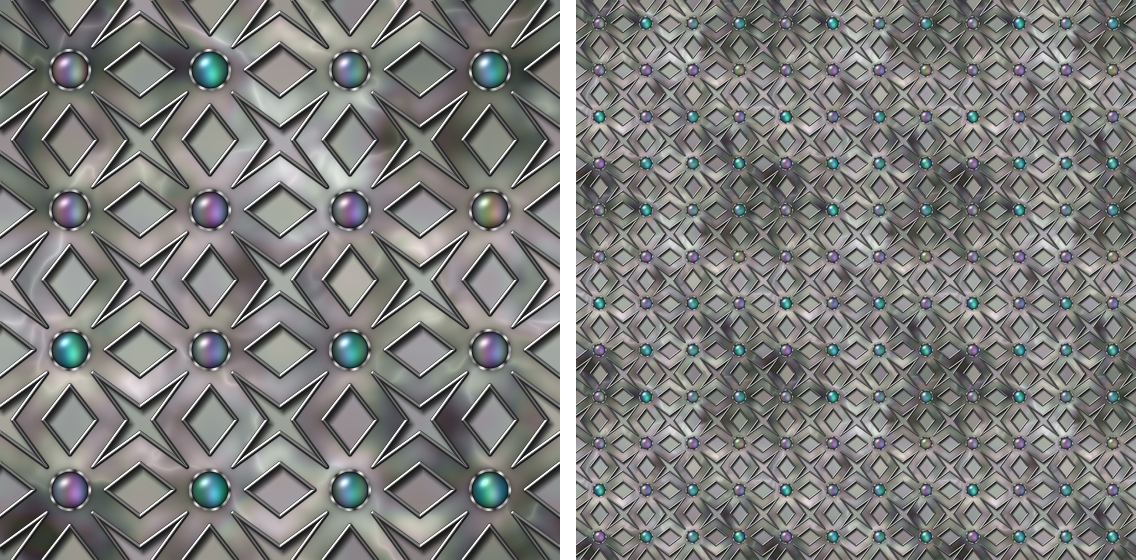
Left, the tile; right, the same tile 3 across and 3 down.
Give the GLSL for this pattern, as a WebGL 1 fragment shader.

```glsl
precision highp float;
// Pearly metal sheet with a 4 by 4 lattice of recessed stars and diamonds,
// each edged by a lit tube, and iridescent beads set in chrome rings.
// Shapes are segment distances; the pearl is warped noise that wraps.
uniform vec2 u_resolution;

const float REPEATS = 4.0;
const float TAU = 6.2831853;
const vec2 LIGHT = vec2(-0.6, 0.8);
const float TUBE = 0.017;
const float BEAD = 0.132;
const float RING = 0.150;

float hash(vec2 p) {
  return fract(sin(dot(p, vec2(127.1, 311.7))) * 4375.85);
}

// Value noise repeating every "period" units
float noise(vec2 p, float period, float seed) {
  vec2 i = floor(p), f = fract(p);
  f = f * f * (3.0 - 2.0 * f);
  vec2 a = mod(i, period) + seed;
  vec2 b = mod(i + 1.0, period) + seed;
  return mix(mix(hash(a), hash(vec2(b.x, a.y)), f.x),
             mix(hash(vec2(a.x, b.y)), hash(b), f.x), f.y);
}

float fbm(vec2 uv, float period, float seed) {
  float sum = 0.0, weight = 0.53;
  for (int i = 0; i < 4; i++) {
    sum += weight * noise(uv * period, period, seed);
    period *= 2.0;
    weight *= 0.5;
  }
  return sum;
}

// Signed distance to edge a-b, negative on its left side
float edgeDistance(vec2 p, vec2 a, vec2 b) {
  vec2 e = b - a, v = p - a;
  float side = e.x * v.y - e.y * v.x;
  float d = length(v - e * clamp(dot(v, e) / dot(e, e), 0.0, 1.0));
  return side > 0.0 ? -d : d;
}

float diamond(vec2 p, vec2 halfSize) {
  return edgeDistance(abs(p), vec2(halfSize.x, 0.0), vec2(0.0, halfSize.y));
}

float star(vec2 p, float notch, float tip) {
  p = abs(p);
  p = vec2(max(p.x, p.y), min(p.x, p.y));
  return edgeDistance(p, vec2(notch, 0.0), vec2(tip));
}

// All recessed panels of the lattice, star at whole coordinates
float panels(vec2 q) {
  vec2 p = abs(fract(q + 0.5) - 0.5);
  float wide = diamond(p - vec2(0.0, 0.5), vec2(0.245, 0.19));
  float tall = diamond(p - vec2(0.5, 0.0), vec2(0.19, 0.245));
  return min(star(p, 0.092, 0.335), min(wide, tall));
}

vec3 iridescence(float phase) {
  return cos(TAU * (phase + vec3(0.0, 0.33, 0.67)));
}

vec3 pearl(vec2 uv, vec2 q) {
  vec2 warp = vec2(fbm(uv, 4.0, 3.0), fbm(uv, 4.0, 17.0)) - 0.5;
  float cloud = fbm(uv + 0.22 * warp, 4.0, 31.0);
  float ridge = 1.0 - abs(2.0 * fbm(uv + 0.3 * warp.yx, 5.0, 47.0) - 1.0);
  vec2 wave = cos(2.0 * TAU * q);
  float tone = 0.60 + 0.85 * (cloud - 0.5) + 0.2 * (pow(ridge, 7.0) - 0.3);
  tone += 0.05 * (wave.x - wave.y) - 0.07 * cos(TAU * uv.y);
  vec3 tint = iridescence(cloud * 2.5 + warp.x * 2.0);
  return clamp(tone, 0.2, 0.9) * vec3(1.01, 1.0, 0.98) + 0.022 * tint;
}

vec3 bead(vec2 n, vec2 id) {
  float r2 = min(dot(n, n), 1.0);
  float kind = hash(id + 5.0), warm = hash(id + 23.0);
  vec3 other = mix(vec3(0.52, 0.46, 0.62), vec3(0.55, 0.56, 0.46), warm);
  vec3 base = mix(vec3(0.27, 0.60, 0.59), other, smoothstep(0.3, 0.85, kind));
  // Vertical colour bands
  float band = sin(n.x * 4.5 + 0.8 * n.y + kind * TAU);
  base += 0.07 * iridescence(n.x * 0.6 + warm) + 0.07 * band;
  float glow = 0.85 + 0.3 * exp(-5.0 * dot(n - vec2(0.25, -0.3), n - vec2(0.25, -0.3)));
  vec3 col = base * glow * mix(0.22, 1.08, sqrt(1.0 - r2));
  vec2 g = (n - vec2(-0.32, 0.43)) * mat2(0.8, 0.6, -0.6, 0.8);
  return col + 0.6 * exp(-dot(g * g, vec2(9.0, 20.0)));
}

void main() {
  vec2 uv = gl_FragCoord.xy / u_resolution;
  vec2 q = uv * REPEATS;
  float aa = 0.75 * REPEATS / u_resolution.y;

  // Panel floor with the shadow cast by its upper left wall
  float d = panels(q);
  vec3 col = pearl(uv, q);
  col *= 1.0 - 0.3 * exp(-max(d, 0.0) * 38.0);
  float haze = fbm(uv, 4.0, 61.0);
  vec3 ground = vec3(0.61, 0.605, 0.595) + 0.25 * (haze - 0.5)
              - 0.05 * cos(TAU * uv.y) + 0.018 * iridescence(haze * 3.0);
  float shade = smoothstep(-0.045, 0.025, panels(q + LIGHT * 0.042));
  ground *= 1.0 - 0.78 * shade;
  col = mix(ground, col, smoothstep(-aa, aa, d));

  // Tube along each panel edge
  vec2 h = vec2(0.004, 0.0);
  vec2 slope = vec2(panels(q + h.xy) - d, panels(q + h.yx) - d);
  float t = clamp(d / TUBE, -1.0, 1.0);
  float lit = dot(slope / (length(slope) + 1e-5), LIGHT) * sin(0.5 * TAU * t);
  float metal = 0.15 + 0.95 * max(lit, 0.0) + 0.1 * min(lit, 0.0) + 0.3 * exp(-9.0 * t * t);
  col = mix(col, vec3(min(metal, 0.97)), 1.0 - smoothstep(TUBE - aa, TUBE + aa, abs(d)));

  // Chrome ring and bead
  vec2 b = fract(q) - 0.5;
  float r = length(b), angle = atan(b.y, b.x);
  float turn = hash(floor(q)) * TAU;
  float glint = 0.56 + 0.2 * cos(7.0 * angle + turn) + 0.18 * cos(12.0 * angle - turn);
  col *= 1.0 - 0.35 * exp(-max(r - RING, 0.0) * 45.0);
  col = mix(vec3(glint), col, smoothstep(RING - aa, RING + aa, r));
  col = mix(vec3(0.1), col, smoothstep(BEAD - aa, BEAD + aa, r));
  float inside = BEAD - 0.006;
  col = mix(bead(b / inside, floor(q)), col, smoothstep(inside - aa, inside + aa, r));
  gl_FragColor = vec4(clamp(col, 0.0, 1.0), 1.0);
}
```
